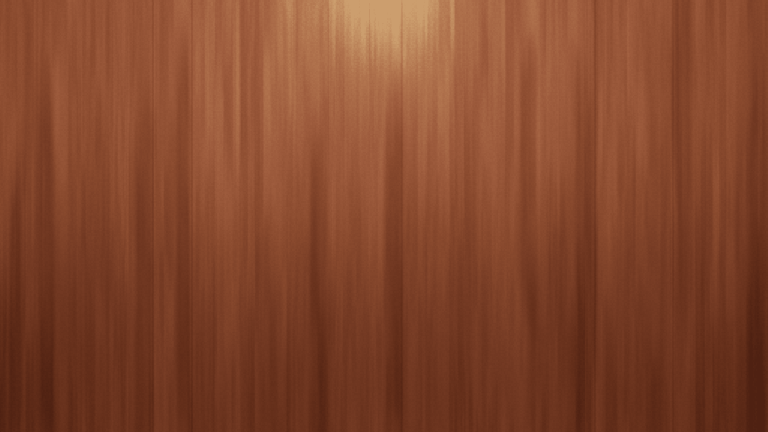
This texture is drawn by a Shadertoy shader. Its source:

```glsl
// Warm brown wood veneer in narrow upright strips, lit by a soft lamp at top centre.
// Staggered cellular columns, broad dark bands and thin seams shift one tone value,
// which a six-step colour ramp turns into wood colours.

float hash(vec2 cell) {
    vec3 q = fract(vec3(cell.xyx) * 0.1031);
    q += dot(q, q.yzx + 33.33);
    return fract((q.x + q.y) * q.z);
}

// Tone of one column, changing softly at staggered heights
float columnTone(float id, float y, float segments, float seed) {
    float h = y * segments + 7.0 * hash(vec2(id, seed));
    float cell = floor(h);
    vec2 key = vec2(id + seed * 31.0, cell + 11.0);
    float blend = smoothstep(0.25, 0.75, fract(h));
    return mix(hash(key), hash(key + vec2(0.0, 1.0)), blend) - 0.5;
}

// Row of columns with smoothed borders
float strips(vec2 uv, float columns, float segments, float seed, float pixel) {
    float c = uv.x * columns + 0.5;
    float id = floor(c);
    float soft = clamp(columns * pixel, 0.03, 0.5);
    float blend = smoothstep(0.5 - soft, 0.5 + soft, fract(c));
    return mix(columnTone(id, uv.y, segments, seed),
               columnTone(id + 1.0, uv.y, segments, seed), blend);
}

// Upright band: x = centre, y = half width, z = middle height, w = half height
float band(vec2 uv, vec4 shape) {
    float across = abs(uv.x - shape.x) / shape.y;
    float along = abs(uv.y - shape.z) / shape.w;
    return (1.0 - smoothstep(0.55, 1.35, across)) * (1.0 - smoothstep(0.6, 1.1, along));
}

float seam(float x, float centre, float pixel) {
    float halfWidth = 0.0007;
    return 1.0 - smoothstep(halfWidth, halfWidth + pixel, abs(x - centre));
}

float glow(vec2 uv, vec2 centre, vec2 size) {
    vec2 d = (uv - centre) / size;
    return exp(-dot(d, d));
}

vec3 woodRamp(float tone) {
    vec3 c = mix(vec3(0.31, 0.13, 0.07), vec3(0.39, 0.18, 0.10), clamp(tone + 1.0, 0.0, 1.0));
    c = mix(c, vec3(0.46, 0.23, 0.14), clamp(tone, 0.0, 1.0));
    c = mix(c, vec3(0.54, 0.29, 0.18), clamp(tone - 1.0, 0.0, 1.0));
    c = mix(c, vec3(0.62, 0.36, 0.24), clamp(tone - 2.0, 0.0, 1.0));
    c = mix(c, vec3(0.70, 0.46, 0.31), clamp(tone - 3.0, 0.0, 1.0));
    return mix(c, vec3(0.80, 0.62, 0.43), clamp(tone - 4.0, 0.0, 1.0));
}

// Large-scale light: vertical falloff, lamp glow and darkened sides
float lighting(vec2 uv) {
    float side = abs(uv.x - 0.49) * 2.0;
    float tone = 0.35 + 2.0 * smoothstep(0.0, 0.8, uv.y);
    tone += 1.1 * glow(uv, vec2(0.49, 0.95), vec2(0.34, 0.48));
    tone += 1.9 * glow(uv, vec2(0.495, 1.04), vec2(0.12, 0.20));
    return tone - 0.75 * pow(side, 4.0);
}

float darkBands(vec2 uv) {
    const vec4 shapes[10] = vec4[10](
        vec4(0.061, 0.010, 0.38, 0.46), vec4(0.187, 0.011, 0.35, 0.50),
        vec4(0.239, 0.009, 0.42, 0.52), vec4(0.415, 0.012, 0.28, 0.48),
        vec4(0.512, 0.012, 0.38, 0.48), vec4(0.688, 0.011, 0.58, 0.36),
        vec4(0.762, 0.013, 0.36, 0.54), vec4(0.889, 0.011, 0.68, 0.48),
        vec4(0.986, 0.012, 0.35, 0.60), vec4(0.020, 0.008, 0.28, 0.38));
    float shade = 0.0;
    for (int i = 0; i < 10; i++) shade += band(uv, shapes[i]);
    return shade;
}

float seams(float x, float pixel) {
    return seam(x, 0.199, pixel) + seam(x, 0.250, pixel) + seam(x, 0.523, pixel)
         + seam(x, 0.775, pixel) + seam(x, 0.876, pixel);
}

void mainImage(out vec4 fragColor, in vec2 fragCoord) {
    vec2 uv = fragCoord / iResolution.xy;
    float pixel = 1.0 / iResolution.x;

    // Uneven strip widths from layered sines
    vec2 wood = uv;
    wood.x += 0.005 * sin(uv.x * 41.0) + 0.002 * sin(uv.x * 113.0 + 1.0);

    float tone = lighting(uv);
    tone -= 0.72 * darkBands(uv);

    // Strips from broad boards to fine fibres
    tone += 0.45 * strips(wood, 29.0, 1.3, 1.0, pixel);
    tone += 0.60 * strips(wood, 83.0, 2.5, 2.0, pixel);
    tone += 0.45 * strips(wood, 157.0, 5.0, 3.0, pixel);
    tone += 0.28 * strips(wood, 310.0, 9.0, 4.0, pixel);

    // Thin seams and speckled grain
    tone -= 0.5 * seams(uv.x, pixel);
    tone += 0.22 * (hash(floor(uv * vec2(512.0, 288.0))) - 0.5);

    fragColor = vec4(woodRamp(tone), 1.0);
}
```
